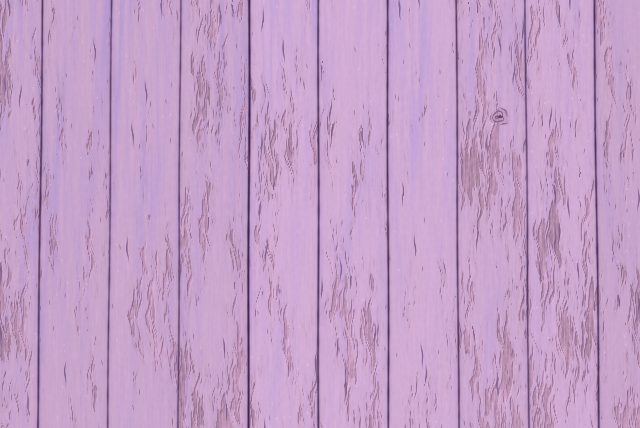
A Shadertoy shader for this texture:

```glsl
// Weathered vertical planks in peeling lilac paint, with dark seams, cracks and a knot.

#define PAINT      vec3(0.81, 0.665, 0.815)
#define COOL_PAINT vec3(0.745, 0.625, 0.84)
#define BARE_WOOD  vec3(0.715, 0.555, 0.675)
#define CRACK      vec3(0.46, 0.33, 0.51)
#define SEAM       vec3(0.22, 0.12, 0.29)
#define PITCH      0.1640  // plank width at the bottom, in canvas heights
#define SPLAY      0.0030  // narrowing of a plank towards the top
#define SEAM_HALF  0.0023  // half width of the dark gap
#define KNOT       vec2(1.168, 0.727)

// Amount of peeling on each plank, left to right
const float WEAR[10] = float[10](0.95, 0.05, 0.10, 0.75, 0.35, 0.35, -0.25, 0.85, 0.80, 0.60);

vec2 hash2(vec2 p) {
    vec3 q = fract(p.xyx * vec3(0.1031, 0.1030, 0.0973));
    q += dot(q, q.yzx + 33.33);
    return fract((q.xx + q.yz) * q.zy);
}

// Cellular noise: x = distance to the nearest point, y = random value of its cell
vec2 cells(vec2 p) {
    vec2 base = floor(p), best = vec2(9.0, 0.0);
    for (int j = -1; j <= 1; j++)
    for (int i = -1; i <= 1; i++) {
        vec2 id = base + vec2(i, j);
        float d = length(id + hash2(id) - p);
        if (d < best.x) best = vec2(d, hash2(id + 57.0).x);
    }
    return best;
}

// How far the paint has flaked off: negative where it holds, positive where bare
float peeling(vec2 p, float plank, float wear) {
    vec2 q = p + vec2(0.0, plank * 7.3);
    q.x += 0.004 * sin(q.y * 31.0) + 0.002 * sin(q.y * 83.0 + q.x * 40.0);
    q.y += 0.025 * sin(q.x * 140.0) + 0.018 * sin(q.x * 310.0 + q.y * 20.0);
    float h = 0.46 * cells(q * vec2(21.0, 3.2)).x
            + 0.31 * cells(q * vec2(57.0, 11.0)).x
            + 0.23 * cells(q * vec2(150.0, 34.0)).x;
    return 0.215 + 0.15 * wear - 0.08 * (p.y - 0.5) - h
         + 0.04 * sin(p.y * 6.0 + plank * 2.0)
         + 0.02 * sin(p.x * 38.0 + p.y * 4.0);
}

// Thin upright strokes in a random share of the cells
float cracks(vec2 p, vec2 scale, float share) {
    p.x += 0.002 * sin(p.y * 47.0) + 0.001 * sin(p.y * 131.0);
    vec2 c = cells(p * scale);
    return smoothstep(0.38, 0.08, c.x) * step(1.0 - share, c.y);
}

void mainImage(out vec4 fragColor, in vec2 fragCoord) {
    vec2 p = fragCoord / iResolution.y;
    float pixel = 1.0 / iResolution.y;

    // Plank layout, fanning slightly around the centre
    float pitch = PITCH - SPLAY * p.y;
    float u = (p.x - 0.4975 * iResolution.x / iResolution.y) / pitch;
    float plank = floor(u);
    float seamId = floor(u + 0.5);
    vec2 local = p + vec2(0.0, plank * 3.7);

    // Wear leans towards one side of each plank
    float lean = hash2(vec2(plank + 31.0, 5.0)).x - 0.5;
    float wear = WEAR[int(clamp(plank + 5.0, 0.0, 9.0))] + 1.2 * lean * (u - plank - 0.5);

    // Paint with cool brushed streaks, fine fibres and a mottled skin
    float brush = 0.5 + 0.25 * sin(p.x * 23.0 + 2.0 * sin(p.y * 5.0 + plank))
                + 0.25 * sin(p.x * 67.0 - p.y * 6.0 + plank * 4.0);
    float streak = cells(local * vec2(60.0, 3.0)).x;
    float fibre = cells(local * vec2(190.0, 13.0)).x - 0.42;
    float mottle = cells(local * vec2(120.0, 70.0)).x - 0.42;
    float cool = brush * smoothstep(0.1, 0.8, streak) * (0.4 + 0.8 * p.y) * (1.25 - 0.4 * p.x);
    vec3 color = mix(PAINT, COOL_PAINT, clamp(cool, 0.0, 1.0));
    color *= 1.0 + 0.05 * (hash2(vec2(plank, 9.0)).x - 0.5) + 0.03 * fibre + 0.025 * mottle;

    // Thin paint stained by the wood around the flakes, then the bare wood itself
    float peel = peeling(p, plank, wear);
    float beside = peeling(p + vec2(-0.0022, 0.003), plank, wear);
    float stain = smoothstep(-0.17, 0.04, peel);
    float bare = smoothstep(-0.025, 0.045, peel);
    float rim = bare - smoothstep(-0.025, 0.045, beside);
    vec3 wood = BARE_WOOD * (1.0 + 0.28 * fibre + 0.12 * mottle + 0.05 * sin(local.y * 9.0 + p.x * 30.0));
    color = mix(color, wood, 0.32 * stain);
    color = mix(color, wood, 0.85 * bare);
    color = mix(color, CRACK, 0.45 * max(rim, 0.0));
    color += 0.03 * max(-rim, 0.0);

    // Long cracks and small chips gather where the wear is; a few bright specks
    float worn = clamp(wear, 0.0, 1.0);
    float split = cracks(local, vec2(135.0, 10.0), 0.015 + 0.07 * worn * stain);
    float chip = cracks(local + 4.1, vec2(190.0, 40.0), 0.01 + 0.07 * stain);
    color = mix(color, CRACK, 0.8 * split + 0.5 * chip * (1.0 - split));
    color += 0.05 * cracks(local + 8.3, vec2(130.0, 90.0), 0.012);

    // Knot: broken rings around a dark heart
    vec2 k = (p - KNOT) * vec2(1.0, 1.1);
    float r = length(k) + 0.003 * sin(atan(k.y, k.x) * 3.0 + 1.0);
    float rings = smoothstep(0.0, 0.9, sin(r * 620.0 + 3.0 * sin(k.x * 170.0)));
    float knot = smoothstep(0.025, 0.017, r);
    color = mix(color, BARE_WOOD, 0.5 * knot);
    color = mix(color, CRACK, knot * rings * 0.7);
    color = mix(color, SEAM, 0.6 * smoothstep(0.007, 0.003, length(k * vec2(0.7, 1.4))));

    // Seams: a nearly straight dark gap, with a shaded bevel broken along its length
    float wobble = 0.0008 * sin(p.y * 9.0 + seamId * 2.0);
    float d = abs((u - seamId) * pitch + wobble);
    float depth = mix(0.7, 1.0, hash2(vec2(seamId + 20.0, 3.0)).x);
    float broken = cells(vec2(seamId * 5.0 + 0.5, p.y * 26.0)).x;
    float halfWidth = SEAM_HALF * depth + 0.0006 * (broken - 0.45);
    color = mix(color, CRACK, depth * (0.3 + 0.5 * broken) * exp(-d / 0.0035));
    color = mix(color, SEAM, depth * 0.95 * (1.0 - smoothstep(halfWidth - pixel, halfWidth + pixel, d)));

    fragColor = vec4(clamp(color, 0.0, 1.0), 1.0);
}
```
